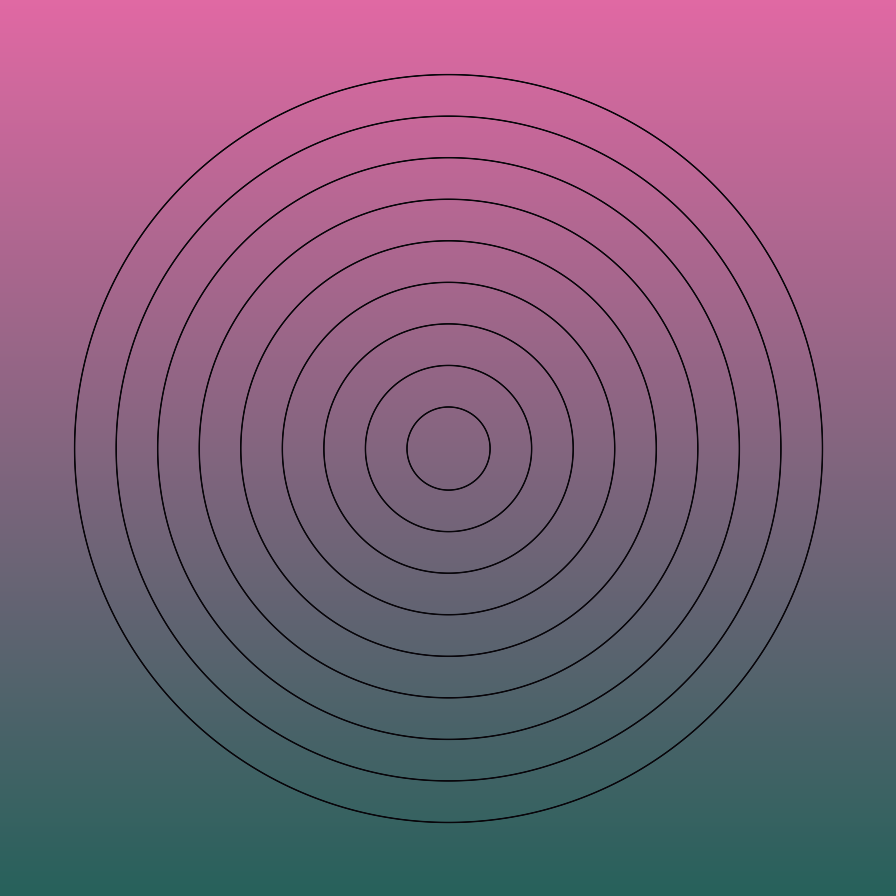
A WebGL 1 fragment shader for this background:

```glsl
precision highp float;
// Thin dark concentric rings over a vertical gradient from teal to pink.
// The rings are one repeated distance function: the distance from the
// radius to its nearest multiple of the spacing, limited to RING_COUNT.

uniform vec2 u_resolution;

const vec3 BOTTOM_TEAL = vec3(0.150, 0.380, 0.355);
const vec3 TOP_PINK = vec3(0.880, 0.410, 0.640);
const vec3 LINE_COLOR = vec3(0.03, 0.02, 0.04);

const vec2 CENTER = vec2(0.5006, 0.4994);
const float RING_COUNT = 9.0;
const float RING_SPACING = 0.04637;
const float LINE_WIDTH = 0.0018;

// Distance to the nearest ring, numbered 1 to RING_COUNT
float ringDistance(vec2 p) {
  float radius = length(p);
  float ring = clamp(floor(radius / RING_SPACING + 0.5), 1.0, RING_COUNT);
  return abs(radius - ring * RING_SPACING);
}

void main() {
  // Canvas units: y spans 0 to 1, x is centered for any aspect
  float pixel = 1.0 / min(u_resolution.x, u_resolution.y);
  vec2 uv = gl_FragCoord.xy / u_resolution;
  vec2 p = (gl_FragCoord.xy - CENTER * u_resolution) * pixel;

  // Background gradient
  vec3 color = mix(BOTTOM_TEAL, TOP_PINK, uv.y);

  // Rings, with edges smoothed over about one pixel
  float edge = ringDistance(p) - 0.5 * LINE_WIDTH;
  float line = 1.0 - smoothstep(-0.5 * pixel, 0.5 * pixel, edge);
  color = mix(color, LINE_COLOR, line);

  gl_FragColor = vec4(color, 1.0);
}
```
